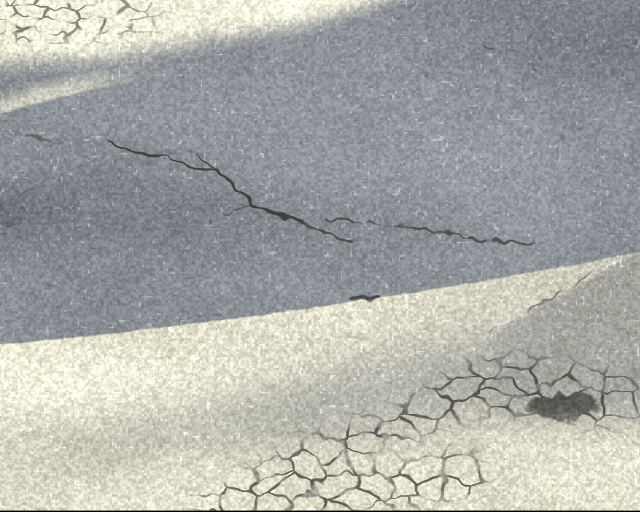
A Shadertoy shader for this texture:

```glsl
// Weathered asphalt crossed by a broad shadow, with sunlit strips, cracks and a pothole.
// Curved light boundaries set the tone; noise gives grain, jittered segments give
// long cracks and warped Voronoi borders give the shattered patches.

float hash(vec2 p) {
  vec3 q = fract(vec3(p.xyx) * 0.1031);
  q += dot(q, q.yzx + 33.33);
  return fract((q.x + q.y) * q.z);
}

float noise(vec2 p) {
  vec2 i = floor(p), f = fract(p);
  f = f * f * (3.0 - 2.0 * f);
  return mix(mix(hash(i), hash(i + vec2(1, 0)), f.x),
             mix(hash(i + vec2(0, 1)), hash(i + vec2(1, 1)), f.x), f.y);
}

float fbm(vec2 p) {
  float sum = 0.0, amp = 0.5;
  for (int i = 0; i < 4; i++) {
    sum += amp * noise(p);
    p = p * 2.03 + 17.0;
    amp *= 0.5;
  }
  return sum;
}

float segment(vec2 p, vec2 a, vec2 b) {
  vec2 d = b - a;
  return length(p - a - d * clamp(dot(p - a, d) / dot(d, d), 0.0, 1.0));
}

float strand(vec2 p, vec2 pts[8]) {
  float d = 9.0;
  for (int i = 0; i < 7; i++) d = min(d, segment(p, pts[i], pts[i + 1]));
  return d;
}

// Approximate distance to the nearest Voronoi border
float cellBorder(vec2 p) {
  vec2 base = floor(p), first = vec2(9.0), second = vec2(8.0);
  for (int i = 0; i < 9; i++) {
    vec2 c = base + vec2(i % 3 - 1, i / 3 - 1);
    vec2 r = c + 0.1 + 0.8 * vec2(hash(c), hash(c + 71.3)) - p;
    if (dot(r, r) < dot(first, first)) { second = first; first = r; }
    else if (dot(r, r) < dot(second, second)) second = r;
  }
  return (dot(second, second) - dot(first, first)) / (2.0 * length(second - first));
}

float stroke(float d, float width) {
  return 1.0 - smoothstep(width * 0.4, width + 0.0015, d);
}

float blob(vec2 p, vec2 center, vec2 radius) {
  vec2 q = (p - center) / radius;
  return exp(-dot(q, q));
}

void mainImage(out vec4 fragColor, in vec2 fragCoord) {
  vec2 p = fragCoord / iResolution.y;
  float x = p.x, y = p.y, cloud = fbm(p * vec2(5, 9)) - 0.47;
  vec2 jitter = vec2(noise(p * 65.0), noise(p * 65.0 + 40.0)) - 0.5;
  vec2 q = p + 0.011 * jitter;

  // Sunlight: foreground, far corner and the thin sliver beneath it
  float front = 1.0 - smoothstep(-0.002, 0.003, y - 0.326 - 0.093 * x - 0.0415 * x * x + 0.003 * jitter.y);
  float back = smoothstep(-0.025, 0.04, y - 0.865 - 0.06 * x - 0.15 * x * x + 0.02 * cloud);
  float rise = y - 0.777 - 0.3 * x + 0.2 * x * x;
  float sliver = smoothstep(-0.003, 0.004, rise) * (1.0 - smoothstep(0.01, 0.05, rise))
               * (1.0 - smoothstep(0.08, 0.34, x));

  // Second shadow: diffuse diagonal and a sharper wedge at the right
  float band = (y - 0.105 - 0.13 * x - 0.05 * x * x) / mix(0.065, 0.115, smoothstep(0.2, 1.0, x));
  float haze = exp(-band * band) * mix(0.3, 0.75, smoothstep(0.0, 0.8, x));
  float wedge = 1.0 - smoothstep(-0.012, 0.012, y - 0.348 - 0.55 * (x - 0.953));
  wedge *= smoothstep(0.84, 1.0, x) * smoothstep(0.1, 0.25, y);
  float strip = smoothstep(0.7, 1.0, x) * smoothstep(0.3, 0.38, y) * 0.3;
  float dim = max(max(haze, 0.88 * wedge), strip);
  float sun = max(max(front * (1.0 - dim), back), 0.75 * sliver);

  // Broad tones
  float tone = 0.555 + 0.09 * cloud;
  tone += 0.045 * blob(p, vec2(0.98, 0.68), vec2(0.3, 0.16));
  tone += 0.03 * blob(p, vec2(0.45, 0.78), vec2(0.25, 0.08));
  tone -= 0.09 * blob(p, vec2(0, 0.59), vec2(0.13, 0.06));
  tone -= 0.05 * blob(p, vec2(0.28, 0.6), vec2(0.22, 0.08));
  tone -= 0.06 * blob(p, vec2(1.2, 0.93), vec2(0.3, 0.12));
  vec3 shaded = tone + vec3(-0.012, 0.005, 0.025);
  shaded = mix(shaded, vec3(0.62, 0.62, 0.6) + 0.1 * cloud, front);
  vec3 lit = vec3(0.89, 0.88, 0.8) + 0.12 * cloud + 0.07 * back;
  lit += 0.05 * blob(p, vec2(0.1, 0.27), vec2(0.5, 0.07));
  vec3 color = mix(shaded, lit, sun);

  // Aggregate grain, pale chips and dark pits
  float grain = noise(p * 190.0) + 0.7 * noise(p * 340.0 + 9.0) - 0.85;
  color += grain * mix(0.12, 0.19, sun);
  color += smoothstep(0.83, 0.97, noise(p * 150.0 + 80.0)) * vec3(0.14, 0.15, 0.17);
  color -= 0.05 * smoothstep(0.8, 0.96, noise(p * vec2(90, 140) + 31.0));

  // Long fractures
  float trunk = strand(q, vec2[8](vec2(0.212, 0.723), vec2(0.269, 0.702), vec2(0.326, 0.695),
    vec2(0.383, 0.671), vec2(0.427, 0.669), vec2(0.456, 0.642), vec2(0.493, 0.601), vec2(0.59, 0.564)));
  float tail = strand(q, vec2[8](vec2(0.635, 0.573), vec2(0.7, 0.568), vec2(0.749, 0.56),
    vec2(0.806, 0.557), vec2(0.863, 0.547), vec2(0.936, 0.531), vec2(0.993, 0.529), vec2(1.042, 0.526)));
  tail = min(tail, segment(q, vec2(0.366, 0.71), vec2(0.427, 0.669)));
  tail = min(tail, segment(q, vec2(0.59, 0.564), vec2(0.684, 0.528)));
  float faint = segment(q, vec2(0.493, 0.601), vec2(0.44, 0.58));
  faint = min(faint, segment(q, vec2(0.008, 0.744), vec2(0.13, 0.72)));
  faint = min(faint, segment(q, vec2(0.945, 0.91), vec2(1.026, 0.899)));
  faint = min(faint, segment(q, vec2(0.953, 0.348), vec2(1.156, 0.463)));
  float broken = smoothstep(0.2, 0.55, noise(p * 45.0 + 5.0));
  float crack = stroke(trunk, mix(0.0015, 0.0038, smoothstep(0.3, 0.45, x))) * 0.85;
  crack = max(crack, stroke(tail, 0.002) * (0.2 + 0.5 * broken));
  crack = max(crack, stroke(faint, 0.0018) * 0.45 * broken);

  // Shattered patches: foreground diagonal and far corner
  float patchD = min(segment(p, vec2(0.4, 0), vec2(0.98, 0.27)), segment(p, vec2(0.6, 0.04), vec2(0.9, 0.07)));
  patchD = min(patchD - 0.015, segment(p, vec2(0.98, 0.25), vec2(1.19, 0.22)) - 0.03);
  float shatter = 1.0 - smoothstep(0.0, 0.065, patchD + 0.07 * cloud);
  vec2 warp = q + 0.02 * vec2(noise(p * 22.0), noise(p * 22.0 + 8.0));
  float net = cellBorder(warp * vec2(16, 25)) / 22.0;
  crack = max(crack, stroke(net, 0.0024) * shatter * (0.35 + 0.4 * broken));
  float corner = (1.0 - smoothstep(0.2, 0.38, x)) * smoothstep(0.87, 0.94, y - 0.1 * x);
  net = cellBorder(warp * vec2(20, 38) + 13.0) / 28.0;
  crack = max(crack, stroke(net, 0.0025) * corner * 0.6 * broken);
  color = mix(color, vec3(0.2, 0.2, 0.19), crack);

  // Pothole with a paler floor, and a dark nick on the light boundary
  vec2 h = (p - vec2(1.1, 0.205) + 0.016 * jitter) / vec2(0.073, 0.027);
  float hole = 1.0 - smoothstep(0.8, 1.08, length(h) + 0.25 * cloud);
  float bed = 0.33 + 0.12 * blob(h, vec2(0.1, -0.6), vec2(0.5, 0.4)) + 0.1 * grain;
  color = mix(color, vec3(bed, bed, bed - 0.02), hole * 0.93);
  color *= 1.0 - 0.5 * stroke(segment(q, vec2(0.69, 0.415), vec2(0.74, 0.418)), 0.005);
  color *= smoothstep(0.0015, 0.004, y);
  fragColor = vec4(clamp(color, 0.0, 1.0), 1.0);
}
```
